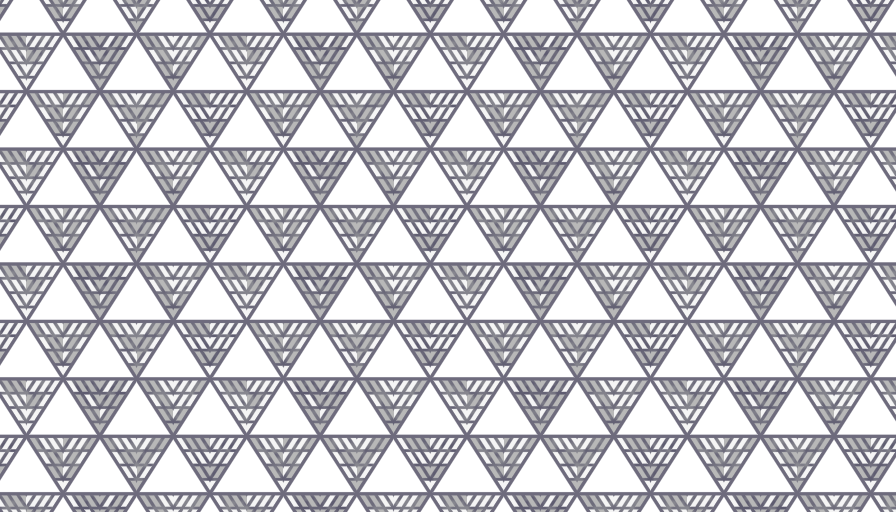
Give the GLSL for this pattern, as a Shadertoy shader.

```glsl
// Lattice, in units of the canvas height
const float PERIOD = 0.1434;
const float ROW = 0.1122;
const vec2 FIRST_CORNER = vec2(-0.0201, 0.0667);

// Hatching inside each triangle
const float LEVELS = 4.0;
const float BARS = 8.0;
const float EDGE_HALF = 0.0032;
const float LEVEL_HALF = 0.0027;
const float BAR_HALF = 0.0032;
const float SOFTNESS = 0.75;

// Colours and wear
const vec3 PAPER = vec3(1.0);
const vec3 GAP_GREY = vec3(0.66);
const vec3 EDGE_INK = vec3(0.43, 0.42, 0.49);
const vec3 DARK_INK = vec3(0.37, 0.36, 0.44);
const vec3 PALE_INK = vec3(0.53, 0.53, 0.56);
const float TONE_CYCLE = 3.0;
const float GREY_SHARE = 0.45;

float hash(vec2 p) {
    return fract(sin(dot(p, vec2(127.1, 311.7))) * 43758.5453);
}

float noise(vec2 p) {
    vec2 i = floor(p), f = fract(p);
    f = f * f * (3.0 - 2.0 * f);
    return mix(mix(hash(i), hash(i + vec2(1, 0)), f.x),
               mix(hash(i + vec2(0, 1)), hash(i + vec2(1, 1)), f.x), f.y);
}

// Coverage of a line from the distance to its centre
float stroke(float dist, float halfWidth, float aa) {
    return 1.0 - smoothstep(-aa, aa, dist - halfWidth);
}

// Distance to the nearest whole number
float toInteger(float v) {
    return abs(fract(v + 0.5) - 0.5);
}

void mainImage(out vec4 fragColor, in vec2 fragCoord) {
    vec2 uv = fragCoord / iResolution.y;
    float aa = SOFTNESS / iResolution.y;

    // Staggered rows of triangles pointing down
    float down = (1.0 - uv.y - FIRST_CORNER.y) / ROW;
    float row = floor(down);
    float depth = fract(down);
    float odd = mod(row, 2.0);
    float across = (uv.x - FIRST_CORNER.x) / PERIOD - 0.5 * odd;
    float column = floor(across);
    float x = fract(across) - 0.5;

    // Inset from the sloping side, positive inside
    float inset = 0.5 * (1.0 - depth) - abs(x);
    float toPerpendicular = PERIOD * ROW / length(vec2(ROW, 0.5 * PERIOD));
    float side = inset * toPerpendicular;
    float inside = smoothstep(-aa, aa, side);

    // Level lines and bars that run parallel to the nearer side
    float level = toInteger(depth * LEVELS) * ROW / LEVELS;
    float bar = toInteger(inset * BARS) * toPerpendicular / BARS;
    float hatch = max(stroke(level, LEVEL_HALF, aa), stroke(bar, BAR_HALF, aa));

    // Tone repeats every third triangle, with uneven ink and gaps
    float phase = mod(column - odd, TONE_CYCLE);
    float isDark = step(0.5, phase) * step(phase, 1.5);
    vec2 seed = vec2(phase * 17.0, odd * 29.0);
    vec2 cell = vec2(floor(inset * BARS) * sign(x), floor(depth * LEVELS));
    float greyGap = step(1.0 - GREY_SHARE - 0.15 * isDark, hash(cell + seed));
    float wear = noise(vec2(x * 16.0, depth * 12.0) + seed + 40.0);
    vec3 ink = mix(DARK_INK, PALE_INK, clamp(wear * 1.1 - 0.3 * isDark + 0.1, 0.0, 1.0));
    vec3 gap = mix(PAPER, GAP_GREY, 0.12 + 0.7 * greyGap);

    // Outlines on top
    float edge = min(abs(side), min(depth, 1.0 - depth) * ROW);
    vec3 color = mix(PAPER, mix(gap, ink, hatch), inside);
    color = mix(color, EDGE_INK, stroke(edge, EDGE_HALF, aa));
    fragColor = vec4(color, 1.0);
}
```
